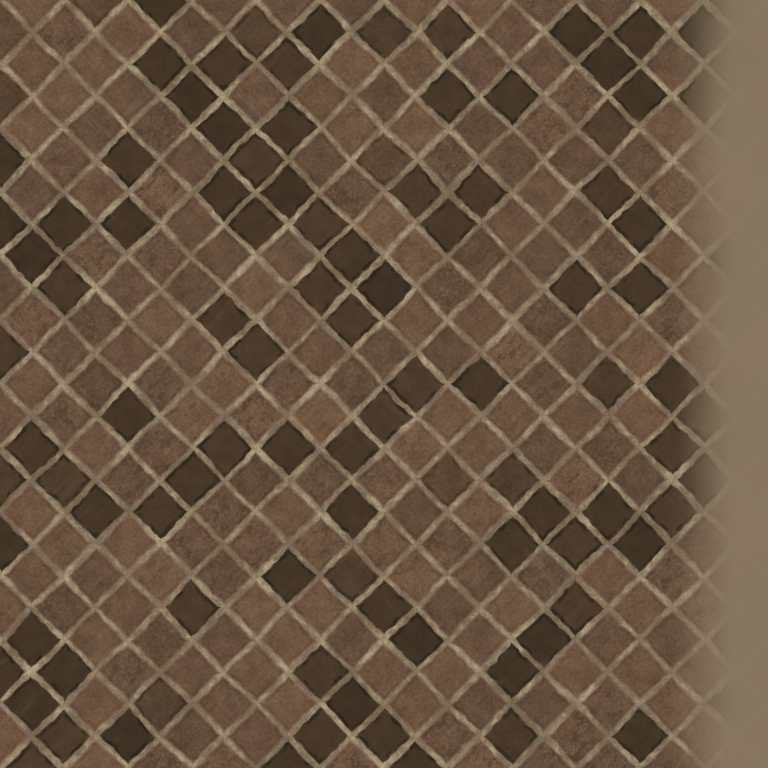
Write a WebGL 1 fragment shader that draws this texture.

```glsl
precision highp float;

uniform vec2 u_resolution;

const float REPEATS = 12.0;
const vec3 DARK_TILE = vec3(0.265, 0.205, 0.152);
const vec3 BROWN_TILE = vec3(0.405, 0.310, 0.240);
const vec3 PALE_VEIN = vec3(0.530, 0.430, 0.345);
const vec3 DULL_GROUT = vec3(0.500, 0.430, 0.340);
const vec3 BRIGHT_GROUT = vec3(0.690, 0.625, 0.510);
const vec3 CRACK = vec3(0.165, 0.130, 0.100);
const vec3 HAZE = vec3(0.530, 0.460, 0.375);

float hash(vec2 p) {
  return fract(sin(dot(p, vec2(127.1, 311.7))) * 43758.5);
}

vec2 gradient(vec2 cell) {
  float angle = 6.2832 * hash(cell);
  return vec2(cos(angle), sin(angle));
}

float gradientNoise(vec2 p) {
  vec2 i = floor(p);
  vec2 f = p - i;
  vec2 w = f * f * f * (f * (f * 6.0 - 15.0) + 10.0);
  vec2 e = vec2(1.0, 0.0);
  float bottom = mix(dot(gradient(i), f), dot(gradient(i + e), f - e), w.x);
  float top = mix(dot(gradient(i + e.yx), f - e.yx),
                  dot(gradient(i + e.xx), f - e.xx), w.x);
  return mix(bottom, top, w.y);
}

float fbm(vec2 p) {
  float sum = 0.0;
  float amplitude = 0.6;
  for (int i = 0; i < 4; i++) {
    sum += amplitude * gradientNoise(p);
    p = mat2(1.6, 1.2, -1.2, 1.6) * p + 11.3;
    amplitude *= 0.55;
  }
  return sum;
}

// Diagonal lattice: both axes run at 45 degrees to the canvas
vec2 diagonal(vec2 p) {
  return vec2(p.x + p.y, p.x - p.y);
}

vec2 wobble(vec2 p, float amount) {
  return amount * vec2(gradientNoise(p), gradientNoise(p + 37.4));
}

float edgeDistance(vec2 q) {
  vec2 f = abs(fract(q) - 0.5);
  return 0.5 - max(f.x, f.y);
}

// How dark a tile is, 0 for brown and 1 for near black
float tileDarkness(vec2 cell) {
  float pick = hash(cell + 5.7) + 0.25 * gradientNoise(cell * 0.23 + 3.1);
  return smoothstep(0.59, 0.73, pick);
}

vec3 stone(vec2 q, vec2 cell, float darkness) {
  vec2 local = q + 19.0 * vec2(hash(cell), hash(cell + 8.3));
  float tone = hash(cell + 21.0) - 0.5;
  float mottle = fbm(local * 2.6);
  float grain = fbm(local * 13.0);
  float vein = 1.0 - smoothstep(0.0, 0.07, abs(fbm(local * 3.4 + 4.0)));
  float stain = smoothstep(0.10, 0.24, fbm(local * vec2(3.0, 5.0) + 9.0));
  float worn = smoothstep(0.35, 0.9, hash(cell + 13.0));

  vec3 brown = BROWN_TILE * (1.0 + 0.16 * tone + 0.22 * mottle + 0.20 * grain);
  brown = mix(brown, DARK_TILE * 1.12, 0.55 * stain * worn);
  brown = mix(brown, PALE_VEIN, vein * worn * (0.28 + 0.5 * grain));
  vec3 dark = DARK_TILE * (1.04 + 0.20 * tone + 0.16 * mottle + 0.10 * grain);
  return mix(brown, dark, darkness);
}

// Long pale scuffs that follow one lattice axis
float scuffs(vec2 q) {
  float streak = smoothstep(0.12, 0.42, fbm(q * vec2(0.45, 4.5)));
  return streak * smoothstep(-0.05, 0.35, gradientNoise(q * 0.42 + 6.0));
}

void main() {
  vec2 uv = gl_FragCoord.xy / u_resolution;
  vec2 lattice = diagonal(uv * REPEATS);
  float pixel = 1.42 * REPEATS / min(u_resolution.x, u_resolution.y);

  // Tiles with slightly crooked, chipped edges
  vec2 q = lattice + wobble(lattice * 0.9, 0.07) + wobble(lattice * 5.0, 0.035);
  vec2 cell = floor(q);
  float darkness = tileDarkness(cell);
  float chips = fbm(lattice * 6.0);
  float d = edgeDistance(q) + 0.035 * chips;
  vec3 color = stone(lattice, cell, darkness);

  // Broken black rim inside the tile edge
  float lineHalf = 0.066 + 0.03 * gradientNoise(lattice * 0.7);
  float rim = 1.0 - smoothstep(0.015, 0.045 + pixel, abs(d - lineHalf - 0.035));
  float broken = smoothstep(-0.15, 0.2, fbm(lattice * 2.3 + 15.0));
  color = mix(color, CRACK, rim * broken * mix(0.18, 0.75, darkness));

  // Grout, softer and more faded beside the brown tiles
  float wear = fbm(lattice * 1.4 + 2.0) + 0.5 * chips;
  float brightness = smoothstep(-0.35, 0.55, wear);
  float soft = max(pixel, mix(0.050, 0.028, darkness));
  float line = 1.0 - smoothstep(lineHalf - soft, lineHalf + soft, d);
  vec3 grout = mix(DULL_GROUT, BRIGHT_GROUT, brightness);
  grout *= 1.0 + 0.2 * fbm(lattice * 15.0);
  color = mix(color, grout, line * (0.78 + 0.2 * brightness));

  // Scuffs and dusty film
  float scuff = max(scuffs(lattice), scuffs(lattice.yx + 23.0));
  color = mix(color, DULL_GROUT, 0.32 * scuff * (1.0 - 0.6 * darkness));

  // Haze swallowing the right edge
  float drift = 0.018 * gradientNoise(uv * 7.0);
  float haze = smoothstep(0.865, 0.960, uv.x + drift);
  color = mix(color, HAZE * (1.0 + 0.03 * fbm(uv * 8.0)), 0.97 * haze);

  gl_FragColor = vec4(color, 1.0);
}
```
